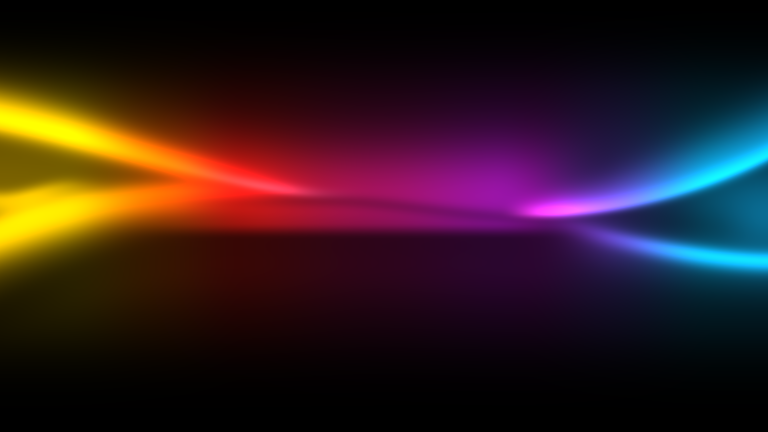
This background is drawn by a Shadertoy shader. Its source:

```glsl
// Glowing light ribbons flowing from yellow through magenta to cyan on black.

// Soft ridge with separate widths above and below its crest.
float ridge(float d, float above, float below) {
    float t = d / (d > 0.0 ? above : below);
    return exp(-0.5 * t * t);
}

// Hue along the flow, from left to right.
vec3 spectrum(float x) {
    vec3 c = vec3(1.0, 0.80, 0.0);
    c = mix(c, vec3(1.0, 0.42, 0.01), smoothstep(0.08, 0.22, x));
    c = mix(c, vec3(0.98, 0.12, 0.09), smoothstep(0.19, 0.32, x));
    c = mix(c, vec3(0.80, 0.09, 0.44), smoothstep(0.30, 0.50, x));
    c = mix(c, vec3(0.74, 0.10, 0.82), smoothstep(0.46, 0.67, x));
    c = mix(c, vec3(0.48, 0.34, 0.98), smoothstep(0.68, 0.81, x));
    return mix(c, vec3(0.06, 0.72, 0.98), smoothstep(0.78, 0.93, x));
}

void mainImage(out vec4 fragColor, in vec2 fragCoord) {
    vec2 uv = fragCoord / iResolution.xy;
    float x = uv.x, y = uv.y;
    float left = 1.0 - smoothstep(0.0, 0.42, x);
    float right = smoothstep(0.66, 1.0, x);
    float middle = smoothstep(0.12, 0.36, x) * (1.0 - smoothstep(0.64, 0.80, x));

    // Crest heights of the ribbons
    float goldTop = 0.55 + 0.20 * (1.0 - smoothstep(-0.12, 0.45, x));
    float goldLow = 0.56 - 0.10 * exp(-6.0 * x - 20.0 * x * x);
    float goldMid = 0.537 + 0.03 * smoothstep(0.0, 0.10, x);
    float blueTop = 0.507 + 0.134 * pow(max(x - 0.69, 0.0) / 0.31, 2.0);
    float blueLow = 0.396 + 0.084 * pow((1.0 - x) / 0.27, 1.6);

    // Wide haze with a dark trough under the ribbons
    float haze = 0.34 * ridge(y - 0.53, 0.19, 0.19);
    float trough = 0.45 - 0.16 * pow(max(1.0 - x / 0.32, 0.0), 2.0);
    haze *= 1.0 - 0.28 * ridge(y - trough, 0.035, 0.05) * (1.0 - smoothstep(0.65, 0.8, x));
    float light = haze;

    // Central sheet split by a slanted seam
    float seam = mix(0.535, 0.498, smoothstep(0.42, 0.68, x));
    float sheet = ridge(y - 0.545, 0.085, 0.11) * smoothstep(0.445, 0.485, y);
    light += 0.48 * middle * sheet * (1.0 - 0.35 * ridge(y - seam, 0.012, 0.012));

    // Gold ribbons and the fill between them
    float goldFade = 1.0 - smoothstep(0.24, 0.43, x);
    float topCore = ridge(y - goldTop, mix(0.018, 0.038, left), mix(0.007, 0.024, left));
    float lowCore = ridge(y - goldLow, mix(0.009, 0.030, left), mix(0.022, 0.045, left));
    light += 0.80 * goldFade * topCore;
    light += 0.25 * goldFade * ridge(y - goldTop, 0.08, 0.03);
    light += mix(0.45, 0.85, left) * (1.0 - smoothstep(0.22, 0.40, x)) * lowCore;
    light += 0.45 * (1.0 - smoothstep(0.03, 0.15, x)) * ridge(y - goldMid, 0.014, 0.022);
    light += 0.15 * left * smoothstep(goldLow, goldLow + 0.03, y)
                         * (1.0 - smoothstep(goldTop - 0.03, goldTop, y));

    // Blue ribbons, crisp on the inner side
    float blueFade = smoothstep(0.65, 0.74, x);
    float topGlow = ridge(y - blueTop, mix(0.025, 0.075, right), mix(0.007, 0.014, right));
    light += 0.62 * blueFade * topGlow;
    light += 0.35 * blueFade * ridge(y - blueTop, 0.018, 0.009);
    light += 0.72 * smoothstep(0.70, 0.90, x) * ridge(y - blueLow, 0.014, 0.017);
    light += 0.20 * smoothstep(0.70, 0.80, x) * ridge(y - blueLow, 0.030, 0.045);

    // Teal glow inside the right fork, dimmed near its tip
    light += 0.25 * smoothstep(0.86, 1.0, x) * ridge(y - 0.50, 0.07, 0.06);
    light -= 0.08 * smoothstep(0.74, 0.84, x) * (1.0 - smoothstep(0.93, 1.0, x))
                  * ridge(y - 0.475, 0.035, 0.035);

    // Pale glints where the ribbons merge
    vec3 color = spectrum(x) * max(light, 0.0);
    color += vec3(0.15, 0.16, 0.20) * ridge(x - 0.35, 0.05, 0.06) * ridge(y - goldTop, 0.010, 0.008);
    color += vec3(0.22, 0.13, 0.12) * ridge(x - 0.71, 0.06, 0.025) * ridge(y - blueTop, 0.012, 0.008);

    // Fade to black at the top and bottom
    color *= smoothstep(0.0, 0.25, y) * (1.0 - smoothstep(0.78, 1.02, y));
    fragColor = vec4(min(color, 1.0), 1.0);
}
```
